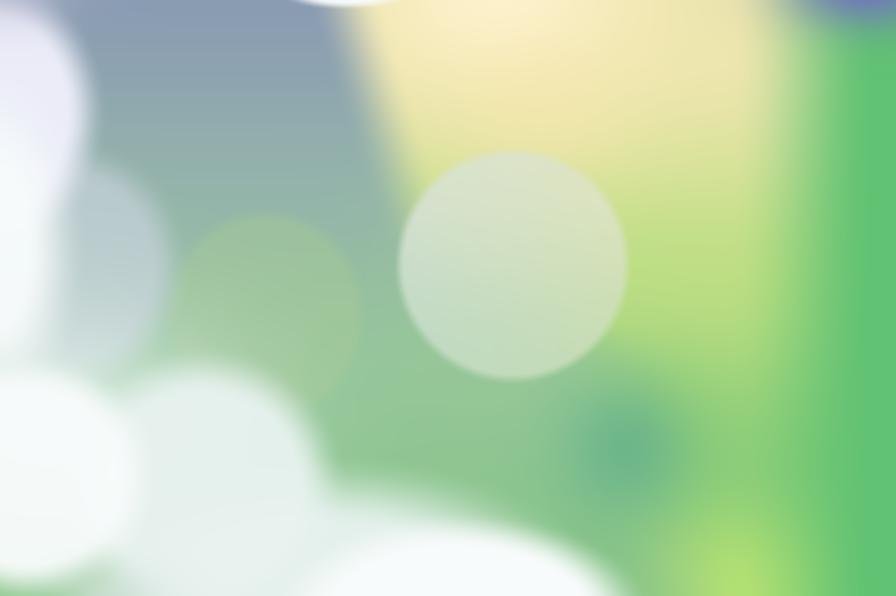
Give the GLSL for this background, as a Shadertoy shader.

```glsl
// Defocused garden light: a slate-to-green backdrop meets a warm foliage wedge,
// overlaid with translucent bokeh discs and bright white blooms at lower left.
// Built from vertical colour ramps, soft ellipses and gaussian glows.

#define CANVAS vec2(1.5, 1.0)
#define WEDGE_TOP 0.575
#define WEDGE_SLOPE 0.32
#define WEDGE_STEP 0.25
#define DISC_CENTER vec2(0.859, 0.555)
#define DISC_RADIUS 0.191
#define DISC_SOFT 0.055
#define WHITE vec3(0.97, 0.985, 0.985)
#define MIST vec3(0.91, 0.95, 0.94)

// Soft-edged ellipse; softness is relative to its radius.
float ellipse(vec2 p, vec2 center, vec2 radius, float softness) {
    return 1.0 - smoothstep(1.0 - softness, 1.0 + softness, length((p - center) / radius));
}

// Gaussian falloff around a center.
float glow(vec2 p, vec2 center, vec2 radius) {
    vec2 q = (p - center) / radius;
    return exp(-dot(q, q));
}

// Shaded backdrop: green below, slate blue above.
vec3 shadeColor(float y) {
    vec3 c = mix(vec3(0.54, 0.77, 0.54), vec3(0.575, 0.77, 0.60), smoothstep(0.05, 0.42, y));
    c = mix(c, vec3(0.58, 0.70, 0.67), smoothstep(0.35, 0.74, y));
    return mix(c, vec3(0.54, 0.61, 0.70), smoothstep(0.66, 1.02, y));
}

// Sunlit foliage: lime below, green, then pale yellow above.
vec3 foliageColor(float y) {
    vec3 c = mix(vec3(0.71, 0.88, 0.45), vec3(0.56, 0.81, 0.47), smoothstep(0.0, 0.22, y));
    c = mix(c, vec3(0.74, 0.87, 0.51), smoothstep(0.22, 0.56, y));
    return mix(c, vec3(0.93, 0.90, 0.68), smoothstep(0.50, 0.92, y));
}

vec3 backdrop(vec2 p) {
    // The wedge boundary leans right and widens towards the bottom.
    float low = 1.0 - smoothstep(0.38, 0.62, p.y);
    float edge = WEDGE_TOP + WEDGE_SLOPE * (1.0 - p.y) + WEDGE_STEP * low;
    float blur = mix(0.065, 0.12, low);
    float wedge = smoothstep(edge - blur, edge + blur, p.x);

    vec3 lit = foliageColor(p.y);
    lit = mix(lit, vec3(1.0, 0.95, 0.82), 0.9 * glow(p, vec2(0.84, 1.0), vec2(0.20, 0.15)));
    lit = mix(lit, vec3(0.97, 0.91, 0.68), 0.7 * glow(p, vec2(0.90, 0.80), vec2(0.17, 0.13)));
    lit = mix(lit, vec3(0.38, 0.76, 0.45), smoothstep(1.22, 1.47, p.x));

    vec3 color = mix(shadeColor(p.y), lit, wedge);
    color = mix(color, vec3(0.40, 0.70, 0.54), 0.85 * glow(p, vec2(1.05, 0.25), vec2(0.11, 0.12)));
    return mix(color, vec3(0.44, 0.46, 0.74), 0.95 * glow(p, vec2(1.45, 1.02), vec2(0.13, 0.065)));
}

// Translucent discs in front of the backdrop.
vec3 addBokeh(vec3 color, vec2 p) {
    float faint = ellipse(p, vec2(0.445, 0.47), vec2(0.16, 0.17), 0.09);
    color = mix(color, vec3(0.64, 0.78, 0.59), 0.55 * faint);

    vec2 q = (p - DISC_CENTER) / DISC_RADIUS;
    vec3 face = mix(vec3(0.77, 0.86, 0.74), vec3(0.86, 0.89, 0.79), smoothstep(-1.0, 1.0, q.y));
    face += vec3(0.015, 0.005, -0.035) * q.x;
    float halo = glow(p, DISC_CENTER - vec2(0.0, 0.02), vec2(DISC_RADIUS));
    color = mix(color, vec3(0.70, 0.84, 0.56), 0.3 * halo);
    return mix(color, face, 0.96 * ellipse(p, DISC_CENTER, vec2(DISC_RADIUS), DISC_SOFT));
}

// Overexposed blooms along the left and lower edges.
vec3 addBlooms(vec3 color, vec2 p) {
    color = mix(color, vec3(0.76, 0.81, 0.84), 0.8 * ellipse(p, vec2(0.12, 0.55), vec2(0.165, 0.18), 0.22));
    color = mix(color, MIST, 0.85 * glow(p, vec2(0.08, 0.28), vec2(0.30, 0.19)));
    color = mix(color, MIST, 0.95 * ellipse(p, vec2(0.34, 0.18), vec2(0.20, 0.20), 0.22));
    color = mix(color, MIST, 0.95 * ellipse(p, vec2(0.54, 0.0), vec2(0.36, 0.18), 0.35));
    color = mix(color, WHITE, 0.95 * ellipse(p, vec2(0.05, 0.20), vec2(0.18, 0.18), 0.20));
    color = mix(color, WHITE, ellipse(p, vec2(0.77, -0.04), vec2(0.27, 0.15), 0.22));
    color = mix(color, vec3(0.82, 0.88, 0.85), 0.6 * glow(p, vec2(0.19, 0.0), vec2(0.09, 0.05)));

    // Lilac-white column on the left and a sliver at the top.
    color = mix(color, vec3(0.94, 0.94, 0.985), 0.95 * ellipse(p, vec2(-0.02, 0.81), vec2(0.165, 0.20), 0.22));
    color = mix(color, WHITE, 0.95 * ellipse(p, vec2(-0.02, 0.58), vec2(0.115, 0.22), 0.45));
    color = mix(color, vec3(0.73, 0.73, 0.82), 0.6 * glow(p, vec2(0.02, 1.02), vec2(0.10, 0.06)));
    return mix(color, WHITE, 0.95 * ellipse(p, vec2(0.58, 1.01), vec2(0.085, 0.02), 0.35));
}

void mainImage(out vec4 fragColor, in vec2 fragCoord) {
    vec2 p = fragCoord / iResolution.xy * CANVAS;
    vec3 color = backdrop(p);
    color = addBokeh(color, p);
    color = addBlooms(color, p);
    fragColor = vec4(clamp(color, 0.0, 1.0), 1.0);
}
```
